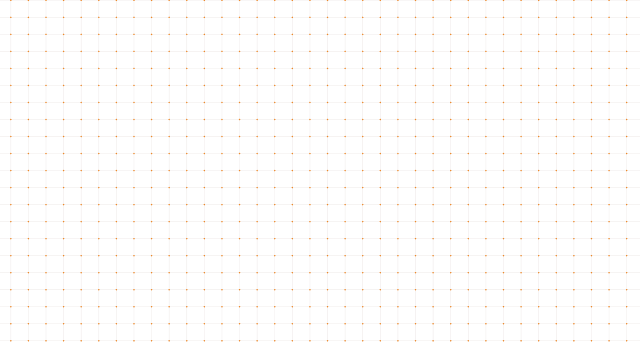
Write a Shadertoy shader that draws this pattern.

```glsl
// Fine pale grid on white with a small orange dot at every crossing.

// Lengths are fractions of the canvas height.
#define CELL vec2(0.05145, 0.04976)
#define FIRST_CROSSING vec2(0.0316, 0.0011)
#define LINE_WIDTH 0.0016
#define DOT_RADIUS 0.0020
#define LINE_VARIATION 0.35
#define PAPER_COLOR vec3(1.0)
#define LINE_COLOR vec3(0.930, 0.910, 0.905)
#define DOT_COLOR vec3(0.930, 0.540, 0.170)

float hash(float n) {
    return fract(sin(n * 12.9898) * 43758.5453);
}

// Share of a pixel covered by a band centred on zero, per axis.
vec2 bandCoverage(vec2 offset, float width, float pixel) {
    vec2 upper = min(offset + 0.5 * pixel, vec2(0.5 * width));
    vec2 lower = max(offset - 0.5 * pixel, vec2(-0.5 * width));
    return clamp((upper - lower) / pixel, 0.0, 1.0);
}

float discCoverage(vec2 offset, float radius, float pixel) {
    return clamp(0.5 + (radius - length(offset)) / pixel, 0.0, 1.0);
}

void mainImage(out vec4 fragColor, in vec2 fragCoord) {
    float pixel = 1.0 / iResolution.y;

    // Position measured from the upper left corner.
    vec2 p = vec2(fragCoord.x, iResolution.y - fragCoord.y) * pixel;

    // Nearest crossing and the offset from it.
    vec2 grid = (p - FIRST_CROSSING) / CELL;
    vec2 id = floor(grid + 0.5);
    vec2 offset = (grid - id) * CELL;

    // Lines differ slightly in strength.
    vec2 random = vec2(hash(id.x + 3.0), hash(id.y + 71.0));
    vec2 strength = 1.0 - LINE_VARIATION * random;
    vec2 lines = bandCoverage(offset, LINE_WIDTH, pixel) * strength;

    vec3 color = mix(PAPER_COLOR, LINE_COLOR, max(lines.x, lines.y));
    color = mix(color, DOT_COLOR, discCoverage(offset, DOT_RADIUS, pixel));
    fragColor = vec4(color, 1.0);
}
```
